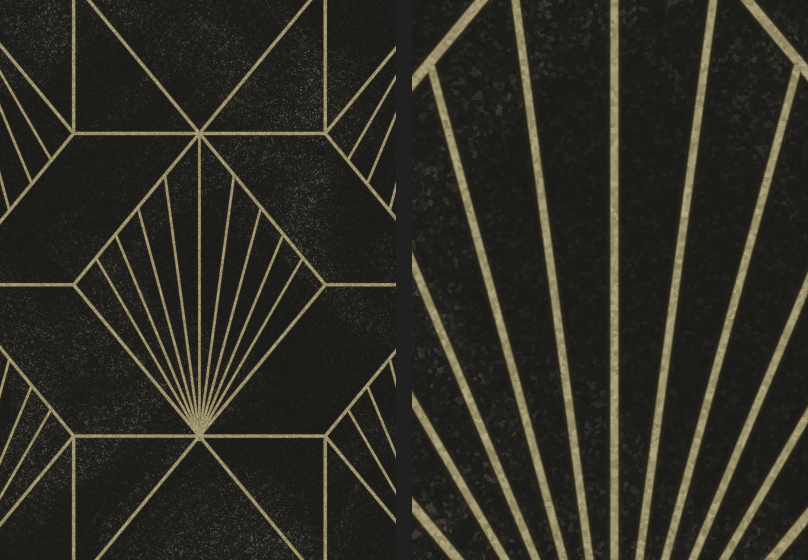
Left, the full canvas; right, a detail of the centre.
A Shadertoy shader for this pattern:

```glsl
// Art deco lattice: gold diamonds, struts and ray fans on worn black ground.
// One mirrored tile is drawn with segment distances; the fans step by equal angles.
// Layered sines place the worn patches, jittered cells give the fine specks.

const vec2  HALF_DIAMOND = vec2(0.2246, 0.2702); // in canvas heights
const vec2  TILE_CENTRE  = vec2(0.0026, 0.4915); // x from the middle, y from the base
const float STRUT_RADIUS = 0.0030;
const float RAY_RADIUS   = 0.0024;
const float RAY_STEP     = 0.1314;  // radians between rays
const int   RAY_COUNT    = 5;       // per half fan, middle ray included
const float HUB_RADIUS   = 0.0090;
const float HALO_WIDTH   = 0.0034;
const float GRAIN_CELLS  = 400.0;   // specks per canvas height
const float WEAR_SCALE   = 8.0;
const vec3  BLACK = vec3(0.098, 0.098, 0.090);
const vec3  ASH   = vec3(0.170, 0.168, 0.150);
const vec3  DUST  = vec3(0.370, 0.340, 0.270);
const vec3  BROWN = vec3(0.180, 0.150, 0.090);
const vec3  GOLD_DARK  = vec3(0.520, 0.485, 0.345);
const vec3  GOLD_LIGHT = vec3(0.700, 0.660, 0.510);

float hash(vec2 p) {
    vec3 q = fract(vec3(p.xyx) * 0.1031);
    q += dot(q, q.yzx + 33.33);
    return fract((q.x + q.y) * q.z);
}

// Random brightness of the nearest jittered cell point
float cellGrain(vec2 p) {
    vec2 cell = floor(p);
    float nearest = 9.0, value = 0.0;
    for (int j = -1; j <= 1; j++)
    for (int i = -1; i <= 1; i++) {
        vec2 id = cell + vec2(i, j);
        vec2 gap = id + vec2(hash(id), hash(id + 71.7)) - p;
        float d = dot(gap, gap);
        if (d < nearest) { nearest = d; value = hash(id + 19.3); }
    }
    return value;
}

// Warped, rotated sine layers, about -1 to 1
float sineLayers(vec2 p) {
    float sum = 0.0, amp = 0.5;
    for (int i = 0; i < 5; i++) {
        p += 0.7 * sin(p.yx * 1.3 + vec2(1.7, 4.1));
        sum += amp * sin(p.x + 0.6) * sin(p.y + 2.1);
        p = mat2(1.36, 1.10, -1.10, 1.36) * p + 3.7;
        amp *= 0.62;
    }
    return sum;
}

float segment(vec2 p, vec2 a, vec2 b) {
    vec2 ap = p - a, ab = b - a;
    return length(ap - ab * clamp(dot(ap, ab) / dot(ab, ab), 0.0, 1.0));
}

// Segment with its ends given in half diamonds
float strut(vec2 p, vec2 a, vec2 b) {
    return segment(p, a * HALF_DIAMOND, b * HALF_DIAMOND);
}

// Half fan opening upward from the origin to the far edges of a diamond
float fan(vec2 p) {
    p.x = abs(p.x);
    float d = length(p) - HUB_RADIUS;
    for (int k = 0; k < RAY_COUNT; k++) {
        float slope = tan(float(k) * RAY_STEP) * HALF_DIAMOND.y / HALF_DIAMOND.x;
        vec2 tip = vec2(slope, 1.0) * 2.0 / (1.0 + slope);
        d = min(d, strut(p, vec2(0.0), tip) - RAY_RADIUS);
    }
    return d;
}

float lattice(vec2 p) {
    vec2 period = 4.0 * HALF_DIAMOND;
    p -= period * floor(p / period + 0.5);
    vec2 q = abs(p);
    // Diamond edges
    float d = strut(q, vec2(0, 1), vec2(1, 0));
    d = min(d, strut(q, vec2(0, 1), vec2(1, 2)));
    d = min(d, strut(q, vec2(1, 1), vec2(2, 0)));
    d = min(d, strut(q, vec2(1, 1), vec2(2, 2)));
    // Level and upright struts
    d = min(d, strut(q, vec2(0, 1), vec2(1, 1)));
    d = min(d, strut(q, vec2(1, 0), vec2(2, 0)));
    d = min(d, strut(q, vec2(1, 1), vec2(1, 2)));
    d -= STRUT_RADIUS;
    // Middle fan, then the mirrored pair beside it
    d = min(d, fan(p + vec2(0.0, HALF_DIAMOND.y)));
    return min(d, fan(2.0 * HALF_DIAMOND - q));
}

void mainImage(out vec4 fragColor, in vec2 fragCoord) {
    float pixel = 1.0 / iResolution.y;
    vec2 uv = (fragCoord - vec2(0.5 * iResolution.x, 0.0)) * pixel;

    // Worn ground
    float wear = smoothstep(-0.25, 0.75, sineLayers(uv * WEAR_SCALE));
    float fine = cellGrain(uv * GRAIN_CELLS + 900.0);
    float coarse = cellGrain(uv * GRAIN_CELLS * 0.45 + 500.0);
    float grain = mix(fine, coarse, 0.3);
    vec3 color = mix(BLACK, ASH, grain * (0.25 + 0.85 * wear));
    color = mix(color, DUST, smoothstep(0.62, 1.0, grain) * (0.10 + 0.75 * wear));

    // Gold lines with a brown rim
    float d = lattice(uv - TILE_CENTRE);
    float soft = max(0.75 * pixel, 0.0009);
    color = mix(color, BROWN, 0.75 * (1.0 - smoothstep(0.0, HALO_WIDTH, d)));
    vec3 gold = mix(GOLD_DARK, GOLD_LIGHT, grain);
    color = mix(color, gold, 1.0 - smoothstep(-soft, soft, d));

    fragColor = vec4(color, 1.0);
}
```
